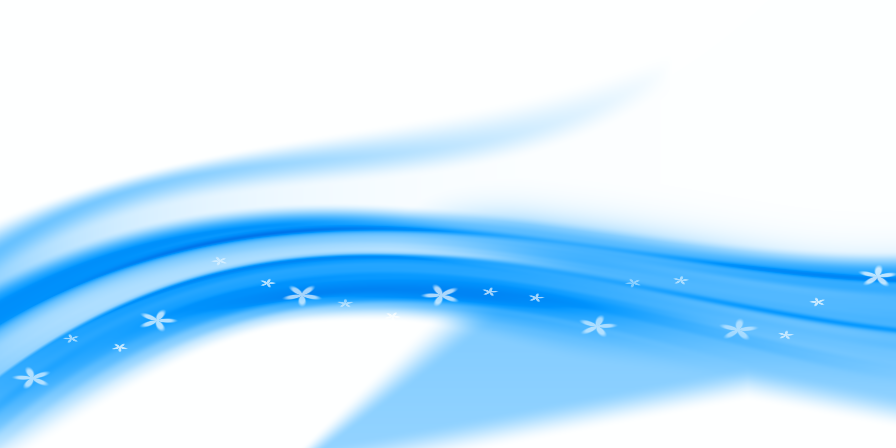
Give the GLSL for this background, as a WebGL 2 fragment shader.

```glsl
#version 300 es
precision highp float;

#define FULL_BLUE vec3(0.0, 0.59, 1.0)
#define DEEP_BLUE vec3(0.0, 0.36, 0.86)
#define PAPER vec3(0.995, 1.0, 1.0)
#define WISP_INK 0.60
#define PALE_INK 0.23
#define WING_INK 0.48
#define LINE_WIDTH 0.007
#define STREAKS 0.13
#define FLOWERS 19
#define FLOWER_SIZE 0.034

uniform vec2 u_resolution;
out vec4 fragColor;

float hash(float n) {
    n = fract(n * 0.1031);
    n *= n + 33.33;
    n *= n + n;
    return fract(n);
}

float noise(vec2 p) {
    vec2 cell = floor(p), f = fract(p);
    f = f * f * (3.0 - 2.0 * f);
    float n = cell.x + 57.0 * cell.y + 400.0;
    return mix(mix(hash(n), hash(n + 1.0), f.x),
               mix(hash(n + 57.0), hash(n + 58.0), f.x), f.y);
}

// Cubic through four heights spaced evenly over the width (x from 0 to 2)
float curve(vec4 heights, float x) {
    float u = 1.5 * x, a = u - 1.0, b = u - 2.0, c = u - 3.0;
    return dot(heights, vec4(-a * b * c / 6.0, u * b * c / 2.0, -u * a * c / 2.0, u * a * b / 6.0));
}

float bandTop(float x)   { return curve(vec4(0.362, 0.529, 0.479, 0.422), x); }
float upperLine(float x) { return curve(vec4(0.276, 0.484, 0.448, 0.375), x); }
float lowerLine(float x) { return curve(vec4(0.161, 0.422, 0.378, 0.263), x); }
float belly(float x)     { return curve(vec4(0.089, 0.315, 0.284, 0.219), x); }

float below(float edge, float soft, float y) {
    return 1.0 - smoothstep(edge - soft, edge + soft, y);
}

float bump(float d, float width) {
    return exp(-d * d / (width * width));
}

// Thin veil sweeping to the upper right
float wispInk(vec2 p) {
    float core = curve(vec4(0.440, 0.635, 0.758, 1.391), p.x);
    float top = curve(vec4(0.505, 0.667, 0.792, 1.130), p.x) + 0.01 + 0.02 * p.x;
    float strength = WISP_INK * pow(max(1.0 - p.x / 1.5, 0.0), 0.8);
    float gap = 0.4 * exp(-3.0 * p.x);
    float shade = mix(gap, strength, smoothstep(core - 0.055, core + 0.005, p.y));
    return shade * (1.0 - smoothstep(core, max(top, core + 0.02), p.y));
}

// Pale wing under the ribbon
float wingInk(vec2 p) {
    float left = smoothstep(0.0, 0.06 + 0.35 * p.y, p.x - 0.67 - p.y);
    float edge = min(0.19 * (p.x - 1.04), 0.12 - 0.19 * (p.x - 1.667));
    float bottom = smoothstep(edge - 0.015, edge + 0.065, p.y);
    return WING_INK * left * bottom * (0.88 + 0.5 * p.y);
}

float ribbonInk(vec2 p) {
    float x = p.x, y = p.y;
    float top = bandTop(x), line1 = upperLine(x), line2 = lowerLine(x), base = belly(x);
    float right = smoothstep(0.85, 1.35, x);

    // Haze above the right half
    float haze = 0.4 * smoothstep(0.85, 1.2, x) * (1.0 - 0.6 * smoothstep(1.3, 1.9, x));
    float ink = max(wispInk(p), haze * exp(-max(y - top, 0.0) / 0.03));

    // Upper band, pale band and lower band
    float upper = mix(1.0, 0.72, smoothstep(0.6, 1.15, x)) + 0.12 * smoothstep(1.4, 1.9, x);
    float pale = mix(PALE_INK, 0.7, right) + 0.2 * exp(-5.0 * x);
    pale = mix(pale, upper, exp(-max(line1 - y, 0.0) / 0.018));
    float lower = mix(0.9, 0.62, smoothstep(1.0, 1.9, x)) - 0.15 * exp(-6.0 * x);
    lower += 0.25 * bump(y - base - 0.03, 0.022) * smoothstep(0.2, 0.7, x) * (1.0 - smoothstep(1.0, 1.7, x));
    ink = mix(ink, upper, below(top - 0.008, 0.026, y));
    ink = mix(ink, pale, below(line1, 0.004, y));
    ink = mix(ink, lower, below(line2, 0.006 + 0.02 * right, y));

    // Creases and fine flow lines
    float crease = smoothstep(0.0, 0.5, x) * (1.0 - 0.6 * bump(x - 1.3, 0.3));
    ink += 0.3 * crease * (bump(y - line1, LINE_WIDTH) + bump(y - line2, LINE_WIDTH));
    float across = (y - line2) / (top - line2);
    float flow = noise(vec2(1.7 * x, 9.0 * across)) - 0.5;
    ink += STREAKS * flow * below(top - 0.02, 0.02, y);

    // Lower edge dissolving into the wing
    float fadeLength = mix(0.17, 0.065, smoothstep(0.0, 0.7, x)) + 0.06 * right;
    float fade = 1.0 - smoothstep(0.0, fadeLength, base + 0.025 - y);
    return mix(wingInk(p), ink, fade);
}

// Small flattened blossoms scattered along the ribbon
float blossoms(vec2 p) {
    float glow = 0.0;
    for (int i = 0; i < FLOWERS; i++) {
        float id = float(i), pick = hash(id + 11.3);
        float x = 2.0 * (id + 0.3 + 0.4 * hash(id + 71.7)) / float(FLOWERS);
        float y = mix(belly(x) - 0.04 * x, bandTop(x) - 0.03, pick);
        float size = FLOWER_SIZE * (i % 3 == 0 ? 1.0 : 0.42);
        vec2 q = (p - vec2(x, y)) / size * vec2(0.8, 1.4);
        float angle = atan(q.y, q.x + 0.0001) + 6.28 * pick;
        float petal = 0.65 + 0.35 * cos(5.0 * angle);
        float shape = 1.0 - smoothstep(petal - 0.3, petal + 0.15, length(q));
        glow = max(glow, shape * mix(0.4, 0.75, hash(id + 31.9)));
    }
    return glow;
}

void main() {
    vec2 p = gl_FragCoord.xy / u_resolution * vec2(2.0, 1.0);
    float ink = max(ribbonInk(p), 0.0);
    vec3 color = mix(PAPER, FULL_BLUE, min(ink, 1.0));
    color = mix(color, DEEP_BLUE, clamp(1.6 * (ink - 0.95), 0.0, 1.0));
    color = mix(color, PAPER, blossoms(p));
    fragColor = vec4(color, 1.0);
}
```
